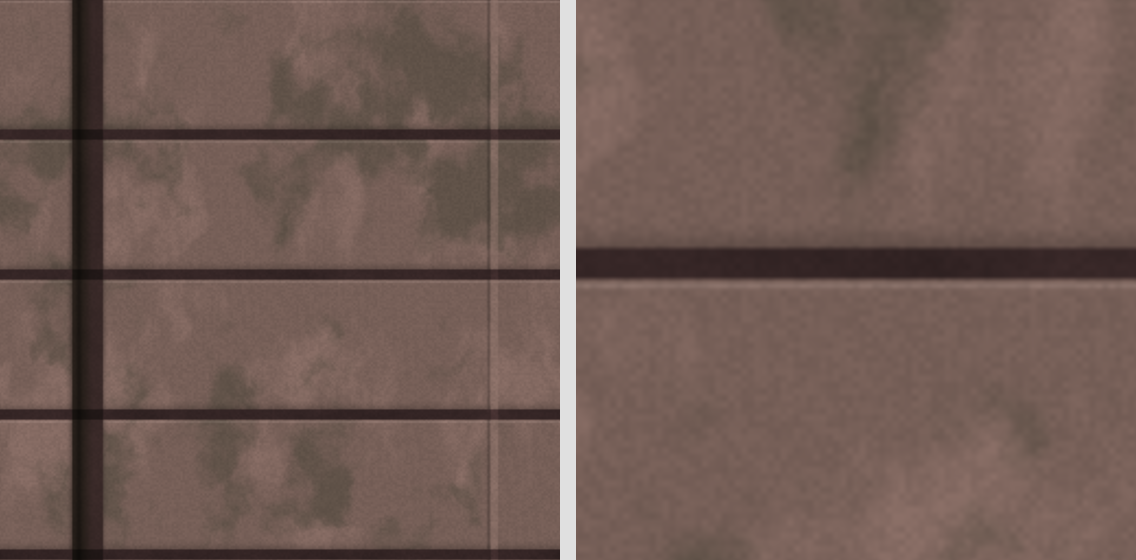
Left: the whole. Right: its middle third, enlarged.
Write a Shadertoy shader that draws this texture.

```glsl
const float ROWS = 4.0;
const float GROOVE_Y = 0.0098;        // centre of the lowest groove
const float GROOVE_HALF = 0.0092;
const vec2 CHANNEL = vec2(0.129, 0.184);  // left and right edge
const float CHANNEL_SPLIT = 0.157;
const float SEAM_X = 0.883;
const float SEAM_HALF = 0.0065;
const float SOFT = 0.0022;
const float GRAIN = 0.045;
const vec2 BLOTCH_CELLS = vec2(10.0, 8.0);

const vec3 CLAY = vec3(0.463, 0.372, 0.342);
const vec3 PALE = vec3(0.540, 0.432, 0.400);
const vec3 GRIME = vec3(0.365, 0.315, 0.275);
const vec3 GROOVE = vec3(0.205, 0.145, 0.145);
const vec3 CHANNEL_DARK = vec3(0.150, 0.120, 0.100);
const vec3 CHANNEL_LIT = vec3(0.215, 0.155, 0.150);
const vec3 SEAM = vec3(0.560, 0.455, 0.420);

float hash(vec2 p) {
    return fract(sin(dot(p, vec2(127.1, 311.7))) * 43758.5453);
}

// Value noise that wraps after the given number of cells
float noise(vec2 p, vec2 period) {
    vec2 i = floor(p), f = fract(p);
    f = f * f * (3.0 - 2.0 * f);
    vec2 a = mod(i, period), b = mod(i + 1.0, period);
    return mix(mix(hash(a), hash(vec2(b.x, a.y)), f.x),
               mix(hash(vec2(a.x, b.y)), hash(b), f.x), f.y);
}

float fbm(vec2 uv, vec2 cells) {
    float sum = 0.0, amp = 0.5;
    for (int k = 0; k < 5; k++) {
        sum += amp * noise(uv * cells, cells);
        cells *= 2.0;
        amp *= 0.55;
    }
    return sum / 1.055;
}

// Soft-edged stripe between lo and hi
float band(float x, float lo, float hi, float soft) {
    return smoothstep(lo - soft, lo + soft, x) * (1.0 - smoothstep(hi - soft, hi + soft, x));
}

// Thin bell-shaped line
float line(float x, float centre, float width) {
    float d = (x - centre) / width;
    return exp(-d * d);
}

vec3 plankColor(vec2 uv) {
    vec2 warp = vec2(fbm(uv + 0.37, vec2(12.0)), fbm(uv + 0.71, vec2(12.0))) - 0.5;
    vec2 p = uv + 0.05 * warp;
    float rowWear = 0.05 * cos(6.2832 * (uv.y - 0.9));
    float grime = smoothstep(0.47, 0.72, fbm(p, BLOTCH_CELLS) + rowWear);
    float pale = smoothstep(0.46, 0.76, fbm(p + 0.53, vec2(14.0, 7.0)) - 0.5 * rowWear);
    vec3 col = mix(CLAY, PALE, 0.8 * pale);
    return mix(col, GRIME, 0.9 * grime);
}

void mainImage(out vec4 fragColor, in vec2 fragCoord) {
    vec2 uv = fragCoord / iResolution.xy;
    float soft = max(SOFT, 0.75 / iResolution.y);
    float pitch = 1.0 / ROWS;

    // Height within a row, measured from its lower groove centre
    float h = fract((uv.y - GROOVE_Y) * ROWS) * pitch;
    float toGroove = min(h, pitch - h);
    float groove = 1.0 - smoothstep(GROOVE_HALF - soft, GROOVE_HALF + soft, toGroove);
    float channel = band(uv.x, CHANNEL.x, CHANNEL.y, soft);

    // Weathered planks with a lit top lip and a shaded lower edge
    vec3 col = plankColor(uv);
    col += 0.06 * line(h, pitch - GROOVE_HALF - 0.004, 0.002);
    col *= 1.0 - 0.16 * line(h, GROOVE_HALF, 0.009);
    col *= 1.0 - 0.25 * line(uv.x, CHANNEL.x, 0.006);
    col *= 1.0 - 0.15 * line(uv.x, CHANNEL.y, 0.005);

    // Raised seam with a shadow on its left
    float seam = band(uv.x, SEAM_X - SEAM_HALF, SEAM_X + SEAM_HALF, soft);
    float seamWear = fbm(uv, vec2(20.0, 24.0));
    col *= 1.0 - 0.2 * line(uv.x, SEAM_X - SEAM_HALF - 0.004, 0.003);
    col = mix(col, SEAM, seam * mix(0.3, 0.8, seamWear));

    // Horizontal grooves, faintly lit where the seam crosses
    vec3 grooveCol = GROOVE * mix(0.85, 1.15, fbm(uv, vec2(16.0)));
    grooveCol *= 1.0 + 0.25 * seam;
    col = mix(col, grooveCol, groove);

    // Vertical channel: dark left wall, warmer floor, black crossings
    float lit = smoothstep(CHANNEL_SPLIT - 0.012, CHANNEL_SPLIT + 0.012, uv.x);
    vec3 channelCol = mix(CHANNEL_DARK, CHANNEL_LIT, lit);
    channelCol *= mix(0.85, 1.15, fbm(uv, vec2(12.0, 8.0)));
    channelCol *= 1.0 - 0.3 * line(uv.x, CHANNEL.x + 0.012, 0.005);
    channelCol *= 1.0 - 0.42 * groove;
    col = mix(col, channelCol, channel);

    // Fine grain
    float grain = noise(uv * 256.0, vec2(256.0)) - 0.5;
    col *= 1.0 + 2.0 * GRAIN * grain;
    fragColor = vec4(clamp(col, 0.0, 1.0), 1.0);
}
```
